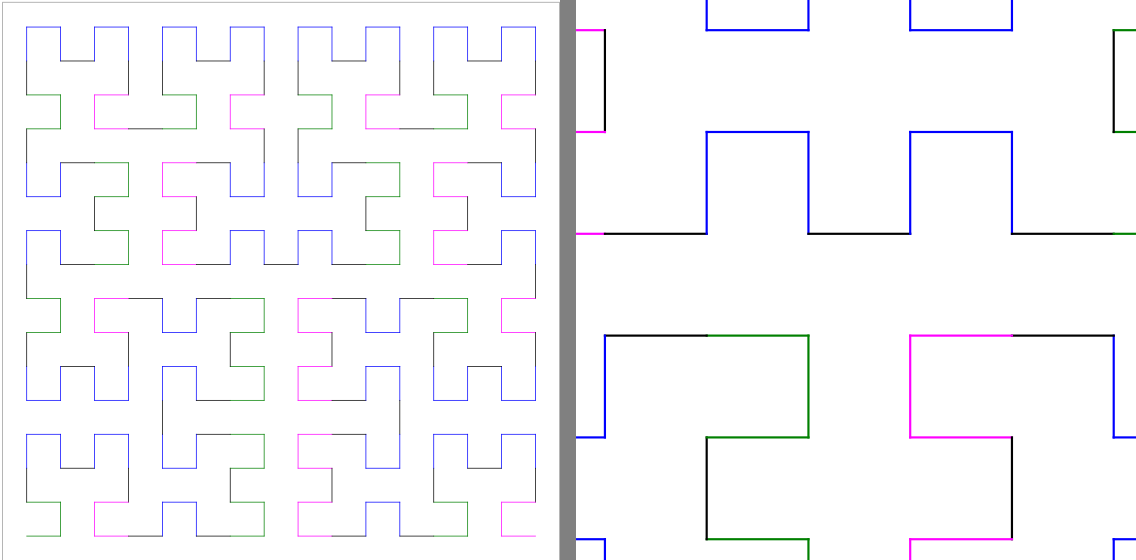
Left: the whole. Right: its middle third, enlarged.
Give the GLSL for this pattern, as a Shadertoy shader.

```glsl
// Draws a fourth-order Hilbert curve whose U-shaped units are coloured by the side they open to.

const int SIDE = 16;              // nodes along each edge
const float LINE_WIDTH = 0.0013;  // fraction of the canvas

// Turns a quadrant into the frame of its parent curve.
ivec2 turnQuadrant(ivec2 p, ivec2 quadrant, int last) {
    if (quadrant.y == 1) return p;
    if (quadrant.x == 1) p = last - p;
    return p.yx;
}

// Position along the curve of a grid node.
int hilbertIndex(ivec2 node) {
    int index = 0;
    for (int s = SIDE / 2; s > 0; s /= 2) {
        ivec2 quadrant = (node / s) & 1;
        index += s * s * ((3 * quadrant.x) ^ quadrant.y);
        node = turnQuadrant(node, quadrant, SIDE - 1);
    }
    return index;
}

// Grid node at a position along the curve.
ivec2 hilbertNode(int index) {
    ivec2 node = ivec2(0);
    for (int s = 1; s < SIDE; s *= 2) {
        int rx = (index / 2) & 1;
        ivec2 quadrant = ivec2(rx, (index ^ rx) & 1);
        node = turnQuadrant(node, quadrant, s - 1) + s * quadrant;
        index /= 4;
    }
    return node;
}

vec2 nodePosition(ivec2 node) {
    return vec2(0.0477, 0.0427) + vec2(0.06057, 0.0606) * vec2(node);
}

// Share of a pixel covered by an axis-aligned stroke from a to b.
float strokeCoverage(vec2 p, vec2 a, vec2 b) {
    vec2 pixel = 1.0 / iResolution.xy;
    vec2 low = max(p - 0.5 * pixel, min(a, b) - 0.5 * LINE_WIDTH);
    vec2 high = min(p + 0.5 * pixel, max(a, b) + 0.5 * LINE_WIDTH);
    vec2 overlap = clamp((high - low) / pixel, 0.0, 1.0);
    return overlap.x * overlap.y;
}

// Black links join units of three segments: blue opens up or down, green left, magenta right.
vec3 segmentColor(int index) {
    if (index % 4 == 3) return vec3(0.0);
    int first = index - index % 4;
    ivec2 start = hilbertNode(first);
    ivec2 end = hilbertNode(first + 3);
    if (start.x != end.x) return vec3(0.0, 0.0, 1.0);
    return start.x % 2 == 0 ? vec3(0.0, 0.5, 0.0) : vec3(1.0, 0.0, 1.0);
}

void mainImage(out vec4 fragColor, in vec2 fragCoord) {
    vec2 uv = fragCoord / iResolution.xy;
    vec3 color = vec3(1.0);

    // Thin grey frame, open at the bottom
    vec2 topLeft = vec2(0.0046, 0.9960);
    vec2 topRight = vec2(0.9990, 0.9960);
    float frame = strokeCoverage(uv, topLeft, topRight);
    frame = max(frame, strokeCoverage(uv, vec2(topLeft.x, 0.0), topLeft));
    frame = max(frame, strokeCoverage(uv, vec2(topRight.x, 0.0), topRight));
    color = mix(color, vec3(0.6), frame);

    // The two segments that meet at the nearest node
    vec2 grid = (uv - nodePosition(ivec2(0))) / vec2(0.06057, 0.0606);
    ivec2 node = clamp(ivec2(floor(grid + 0.5)), 0, SIDE - 1);
    int index = hilbertIndex(node);
    for (int i = max(index - 1, 0); i <= min(index, SIDE * SIDE - 2); i++) {
        vec2 a = nodePosition(hilbertNode(i));
        vec2 b = nodePosition(hilbertNode(i + 1));
        color = mix(color, segmentColor(i), strokeCoverage(uv, a, b));
    }

    fragColor = vec4(color, 1.0);
}
```
